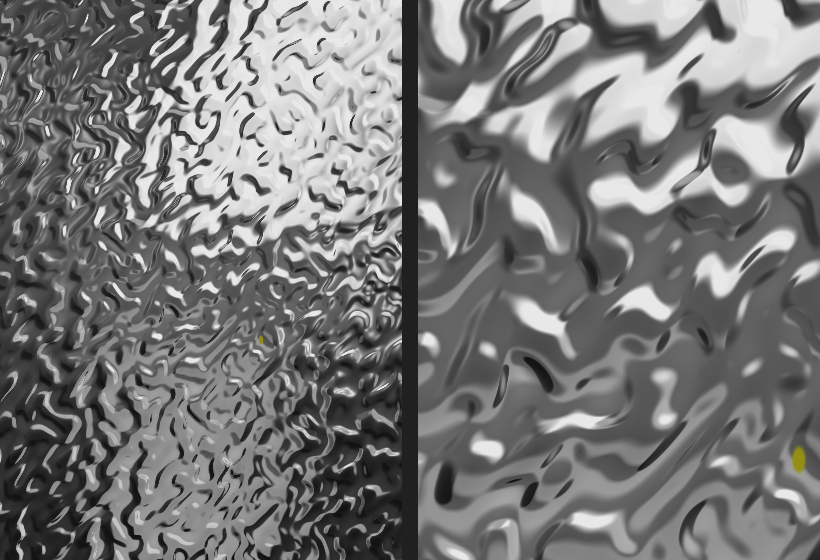
Left, the full canvas; right, a detail of the centre.
This texture is drawn by a WebGL 2 fragment shader. Its source:

```glsl
#version 300 es
precision highp float;
// Hammered privacy glass: rippled relief refracting a blurred grey room with a bright window.

uniform vec2 u_resolution;
out vec4 fragColor;

const int   WAVES = 28;             // sines summed into the relief
const float RIPPLE_SIZE = 0.035;    // mean wavelength, in canvas heights
const float SIZE_SPREAD = 0.95;     // range of wave numbers around the mean
const float LEAN = 0.22;            // tilt of the ripples to the right
const float STRETCH = 0.82;         // below 1 lengthens ripples vertically
const vec2  BEND = vec2(0.145, 0.105); // refraction strength
const vec2  LIGHT_DIR = vec2(0.64, 0.77);
const float GLINT = 0.48;
const float SHADE = 0.42;

const float DARK = 0.21;
const float BAND = 0.36;
const float PANEL = 0.56;
const float WINDOW = 0.87;
const vec3  FLECK_COLOR = vec3(0.58, 0.56, 0.08);
const vec2  FLECK_POS = vec2(0.466, 0.393);
const vec2  FLECK_SIZE = vec2(0.0045, 0.009);

float hash(float n) {
    return fract(sin(n * 12.9898) * 43758.55);
}

// Soft-edged rectangle mask
float softBox(vec2 p, vec2 center, vec2 halfSize, float blur) {
    vec2 d = abs(p - center) - halfSize;
    vec2 m = 1.0 - smoothstep(-blur, blur, d);
    return m.x * m.y;
}

// Soft elliptical mask
float softSpot(vec2 p, vec2 center, vec2 radius) {
    vec2 d = (p - center) / radius;
    return exp(-dot(d, d));
}

// Brightness of the room behind the glass, in 0..1 canvas coordinates
float room(vec2 q) {
    float tone = mix(DARK - 0.07, DARK + 0.06, smoothstep(0.0, 0.55, q.y));
    tone = mix(tone, BAND, softBox(q, vec2(0.52, 0.48), vec2(0.40, 0.12), 0.07));
    tone = mix(tone, PANEL, softBox(q, vec2(0.48, 0.14), vec2(0.23, 0.25), 0.035));
    // window with a slanted upper left edge
    float slant = 0.65 * max(q.y - 0.76, 0.0);
    vec2 w = vec2(q.x - slant, q.y);
    tone = mix(tone, WINDOW, softBox(w, vec2(0.88, 0.99), vec2(0.50, 0.40), 0.045));
    // grey fade on the right side of the window
    tone -= 0.24 * softSpot(q, vec2(1.03, 0.70), vec2(0.15, 0.16));
    // small lights at the sides
    tone += 0.50 * softSpot(q, vec2(0.95, 0.46), vec2(0.07, 0.08));
    tone += 0.34 * softSpot(q, vec2(0.20, 0.73), vec2(0.06, 0.15));
    tone += 0.25 * softSpot(q, vec2(0.02, 0.82), vec2(0.06, 0.08));
    return tone;
}

// Layered sines: xy = slope, z = height, each of about unit variance
vec3 relief(vec2 p) {
    p += 0.009 * sin(p.yx * vec2(23.0, 19.0) + vec2(0.7, 2.1));
    p += 0.004 * sin(p.yx * vec2(61.0, 53.0) + vec2(4.0, 1.3));
    p = vec2(p.x - LEAN * p.y, p.y * STRETCH);
    vec3 sum = vec3(0.0);
    for (int i = 0; i < WAVES; i++) {
        float n = float(i) + 1.0;
        float angle = n * 2.39996;
        float scale = 1.0 + SIZE_SPREAD * (hash(n) - 0.5);
        vec2 dir = vec2(cos(angle), sin(angle));
        float phase = dot(p, dir) * scale * 6.28319 / RIPPLE_SIZE
                    + 6.28319 * hash(n + 57.0);
        sum += vec3(dir * cos(phase) * 1.41421, sin(phase));
    }
    return sum * sqrt(2.0 / float(WAVES));
}

void main() {
    vec2 uv = gl_FragCoord.xy / u_resolution;
    vec2 p = gl_FragCoord.xy / u_resolution.y;

    // Flattened crests and valleys, steep walls between them
    vec3 surface = relief(p);
    vec2 slope = surface.xy * (0.35 + 0.9 * exp(-surface.z * surface.z));
    float tone = room(uv + BEND * slope);

    // Wall lighting
    float facing = dot(slope, LIGHT_DIR);
    float glint = smoothstep(0.85, 1.75, facing);
    float shade = smoothstep(0.65, 1.7, -facing);
    tone *= 1.0 - SHADE * shade;
    tone += GLINT * glint * (1.0 - tone);
    tone += 0.025 * surface.z;

    // Small coloured fleck
    vec3 color = vec3(clamp(tone, 0.07, 0.91));
    float fleck = length((p - FLECK_POS) / FLECK_SIZE);
    color = mix(color, FLECK_COLOR, 1.0 - smoothstep(0.6, 1.1, fleck));
    fragColor = vec4(color, 1.0);
}
```
